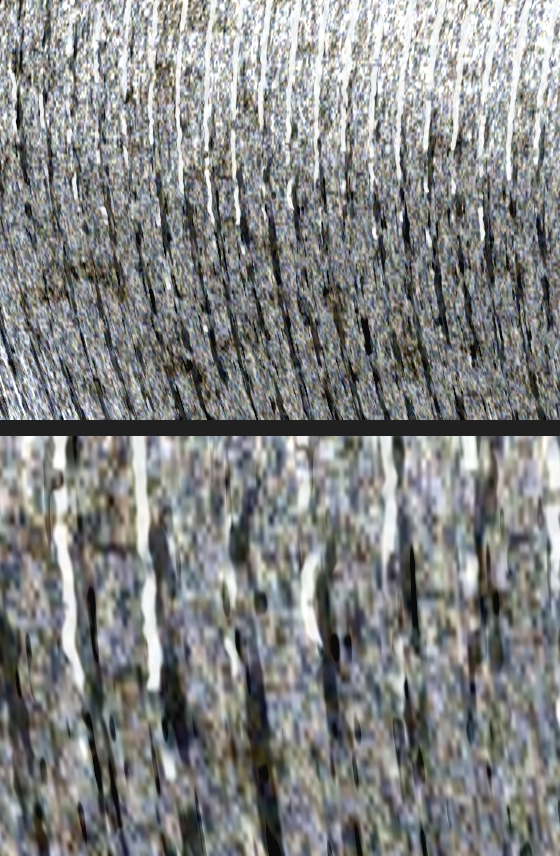
Top: the whole. Bottom: its middle third, enlarged.
A WebGL 1 fragment shader for this texture:

```glsl
precision highp float;
// Brushed grey metal with curved grooves: broken white ridges beside ragged dark furrows.
uniform vec2 u_resolution;

float hash(vec2 p) {
  vec3 q = fract(vec3(p.xyx) * 0.1031);
  q += dot(q, q.yzx + 33.33);
  return fract((q.x + q.y) * q.z);
}

float noise(vec2 p) {
  vec2 i = floor(p), f = fract(p);
  f = f * f * (3.0 - 2.0 * f);
  return mix(mix(hash(i), hash(i + vec2(1.0, 0.0)), f.x),
             mix(hash(i + vec2(0.0, 1.0)), hash(i + vec2(1.0, 1.0)), f.x), f.y);
}

// Soft-edged stripe centred on zero
float stripe(float d, float halfWidth) {
  return 1.0 - smoothstep(halfWidth - 0.002, halfWidth + 0.002, abs(d));
}

void main() {
  vec2 p = gl_FragCoord.xy / u_resolution.y;

  // Bend the plane so that the grooves become arcs
  float bend = p.y - (0.84 - 0.235 * p.x);
  float u = p.x - 0.24 * bend * bend;
  vec2 g = vec2(u + 2.0, p.y + 1.0);

  // Broad lighting: bright top, brightest at upper right, paler lower left
  float top = smoothstep(0.42, 0.92, p.y - 0.06 * (p.x - 0.6));
  float glare = smoothstep(0.75, 1.9, p.x * 0.75 + p.y);
  float corner = smoothstep(0.55, 0.0, p.x + p.y * 0.8);
  float light = 0.515 + 0.16 * top + 0.2 * glare * top + 0.13 * corner;

  // Short grains drawn out along the grooves
  float grain = 0.32 * (noise(g * vec2(170.0, 65.0)) - 0.5)
              + 0.36 * (noise(g * vec2(260.0, 135.0) + 31.0) - 0.5)
              + 0.20 * (noise(g * vec2(120.0, 18.0) + 57.0) - 0.5);
  float tone = light + grain * (1.0 + 0.45 * top + 0.35 * corner);

  // Dull smudges
  float smudge = smoothstep(0.66, 0.9, noise(g * vec2(13.0, 17.0) + 9.0));
  tone -= smudge * 0.32 * noise(g * vec2(140.0, 70.0) + 80.0);

  // Distance to the nearest groove, with a ragged wobble
  float s = (u - 0.425) / 0.0654;
  float id = floor(s + 0.5);
  float lane = id + 40.0;
  float wobble = 0.005 * (noise(vec2(lane * 7.3, p.y * 38.0)) - 0.5)
               + 0.004 * (noise(g * vec2(60.0, 90.0)) - 0.5);
  float d = (s - id) * 0.0654 + wobble;

  // Dark furrows: broken into streaks, strongest below and at the left
  float left = smoothstep(0.5, 0.1, p.x);
  float depth = mix(smoothstep(0.88, 0.45, p.y), 0.75, left * 0.8);
  float streak = noise(g * vec2(135.0, 26.0) + 11.0) * 0.6
               + noise(vec2(lane * 5.7, p.y * 22.0)) * 0.4;
  float furrow = stripe(d - 0.012, 0.0085) * smoothstep(0.68, 0.40, streak + 0.28 * (1.0 - depth));
  tone = mix(tone, 0.13 + 0.35 * grain, furrow * (0.4 + 0.55 * depth));

  // Thin stray scratches near the furrows
  float scratch = smoothstep(0.70, 0.86, noise(g * vec2(165.0, 30.0) + 71.0));
  tone -= 0.3 * scratch * stripe(d - 0.008, 0.022) * (0.35 + 0.65 * depth);

  // White ridges: continuous above, beaded in the middle, rare below
  float reach = smoothstep(0.28, 0.80, p.y) * (1.0 - 0.55 * left);
  float bead = noise(vec2(lane * 3.1, p.y * 27.0) + 5.0) * 0.65
             + noise(g * vec2(70.0, 60.0) + 23.0) * 0.35;
  float ridgeWidth = 0.0045 + 0.0035 * glare * top + 0.002 * (bead - 0.5);
  float ridge = stripe(d, ridgeWidth) * smoothstep(0.0, 0.16, bead - 0.78 + 0.66 * reach);
  tone = mix(tone, 0.97 + 0.15 * grain, ridge * 0.95);

  // Fine pale scratches in the lower left corner
  tone += 0.22 * corner * smoothstep(0.6, 0.8, noise(g * vec2(190.0, 9.0) + 43.0));

  // Faint blue and yellow speckle over neutral grey
  float warm = noise(g * vec2(120.0, 75.0) + 101.0) - 0.5;
  float green = noise(g * vec2(100.0, 65.0) + 151.0) - 0.5;
  vec3 tint = vec3(0.09, 0.03, -0.13) * warm + vec3(-0.04, 0.05, -0.01) * green;
  tint += vec3(-0.012, 0.0, 0.025) * corner + vec3(0.03, 0.01, -0.03) * smudge;
  vec3 color = vec3(tone) + tint * (1.0 - 0.7 * ridge) + vec3(-0.005, 0.003, 0.006);
  gl_FragColor = vec4(clamp(color, 0.04, 1.0), 1.0);
}
```
